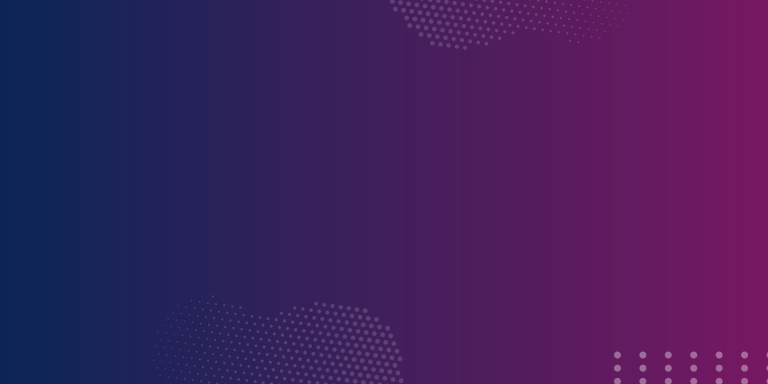
A WebGL 1 fragment shader for this background:

```glsl
precision highp float;

uniform vec2 u_resolution;

const vec3 NAVY = vec3(0.040, 0.148, 0.337);
const vec3 MAGENTA = vec3(0.465, 0.094, 0.383);
const vec3 WHITE = vec3(1.0);

// Antialiased coverage of a disc at distance d from its centre
float disc(float d, float radius, float pixel) {
  return clamp((radius - d) / pixel + 0.5, 0.0, 1.0);
}

float smoothMin(float a, float b, float k) {
  float h = max(k - abs(a - b), 0.0) / k;
  return min(a, b) - h * h * k * 0.25;
}

// Two circles joined by a soft waist; xy is the centre, z the radius
float blobDistance(vec2 p, vec3 small, vec3 large) {
  float a = length(p - small.xy) - small.z;
  float b = length(p - large.xy) - large.z;
  return smoothMin(a, b, 0.16);
}

mat2 rotation(float angle) {
  float c = cos(angle);
  float s = sin(angle);
  return mat2(c, s, -s, c);
}

// Staggered halftone dots that grow from the small lobe to the large one
float halftoneBlob(vec2 p, vec3 small, vec3 large, float tilt, float pixel) {
  vec2 spacing = vec2(0.0215, 0.0186);
  mat2 turn = rotation(tilt);
  vec2 q = (p - small.xy) * turn / spacing;
  float row = floor(q.y);
  float shift = 0.5 * mod(row, 2.0);
  vec2 cell = vec2(floor(q.x - shift) + shift, row) + 0.5;
  vec2 center = small.xy + turn * (cell * spacing);

  vec2 axis = large.xy - small.xy;
  float growth = clamp(dot(center - small.xy, axis) / dot(axis, axis), -0.3, 1.2);
  float radius = mix(0.0024, 0.0055, growth);
  float inside = step(blobDistance(center, small, large), 0.0);
  return inside * disc(length(p - center), radius, pixel);
}

// Regular dots extending right and down from the corner
float cornerDots(vec2 p, vec2 corner, vec2 spacing, float radius, float pixel) {
  vec2 index = floor((p - corner) / spacing + 0.5);
  index = vec2(max(index.x, 0.0), min(index.y, 0.0));
  return disc(length(p - corner - index * spacing), radius, pixel);
}

void main() {
  float pixel = 1.0 / u_resolution.y;
  vec2 p = gl_FragCoord.xy * pixel;

  // Horizontal gradient
  vec3 color = mix(NAVY, MAGENTA, gl_FragCoord.x / u_resolution.x);

  // Halftone blobs at the bottom and top edges
  float lower = halftoneBlob(p, vec3(0.535, 0.09, 0.14), vec3(0.86, 0.03, 0.19), -0.14, pixel);
  float upper = halftoneBlob(p, vec3(1.515, 1.03, 0.14), vec3(1.195, 1.055, 0.185), -0.14, pixel);
  color = mix(color, WHITE, 0.15 * max(lower, upper));

  // Dot grid in the lower right corner
  float dots = cornerDots(p, vec2(1.608, 0.0755), vec2(0.0662, 0.0343), 0.009, pixel);
  color = mix(color, WHITE, 0.36 * dots);

  gl_FragColor = vec4(color, 1.0);
}
```
